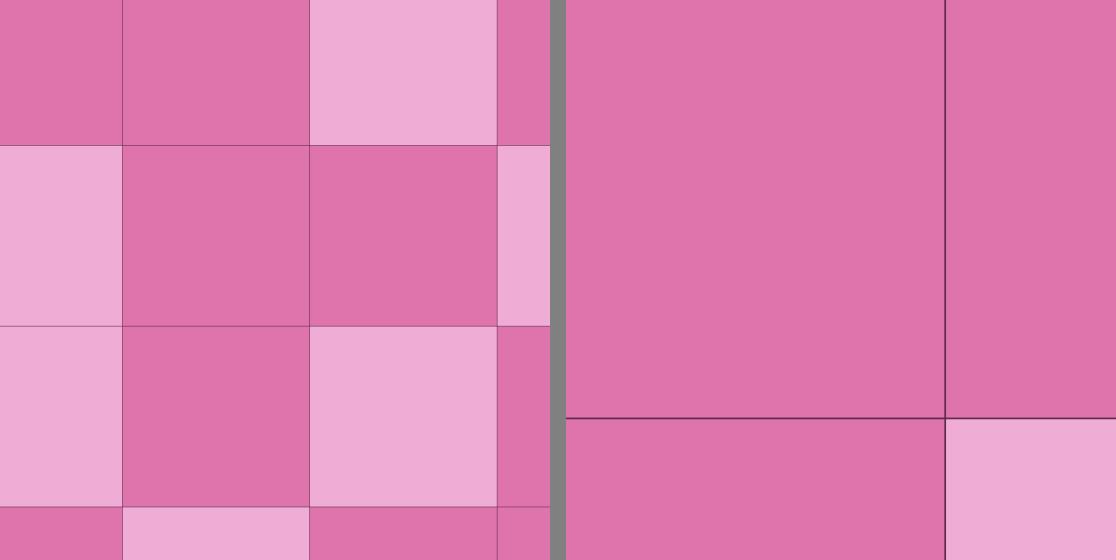
Left: the whole. Right: its middle third, enlarged.
Give the GLSL for this pattern, as a Shadertoy shader.

```glsl
// Lengths are fractions of the canvas height
const vec2 TILE_SIZE = vec2(0.3346, 0.3229);
const vec2 GRID_ORIGIN = vec2(0.2185, 0.0947);
const float LINE_WIDTH = 0.001;
const vec3 DEEP_PINK = vec3(0.875, 0.450, 0.675);
const vec3 PALE_PINK = vec3(0.937, 0.675, 0.835);
const vec3 LINE_COLOR = vec3(0.36, 0.16, 0.31);

// One bit per tile in a 4 by 4 block, set where the tile is pale
const int PALE_TILES = 0x4952;

vec3 tileColor(vec2 tile) {
    ivec2 id = ivec2(mod(tile, 4.0));
    bool pale = ((PALE_TILES >> (id.y * 4 + id.x)) & 1) == 1;
    return pale ? PALE_PINK : DEEP_PINK;
}

// Share of the pixel covered by a line centred at distance d
vec2 lineCoverage(vec2 d, float pixel) {
    vec2 low = max(d - 0.5 * pixel, vec2(-0.5 * LINE_WIDTH));
    vec2 high = min(d + 0.5 * pixel, vec2(0.5 * LINE_WIDTH));
    return clamp((high - low) / pixel, 0.0, 1.0);
}

void mainImage(out vec4 fragColor, in vec2 fragCoord) {
    float pixel = 1.0 / iResolution.y;
    vec2 grid = (fragCoord * pixel - GRID_ORIGIN) / TILE_SIZE;

    // Nearest grid crossing and the signed distance to its lines
    vec2 crossing = floor(grid + 0.5);
    vec2 dist = (grid - crossing) * TILE_SIZE;

    // Blend the four tiles around the crossing by pixel coverage
    vec2 side = clamp(dist / pixel + 0.5, 0.0, 1.0);
    vec3 lower = mix(tileColor(crossing), tileColor(crossing + vec2(1, 0)), side.x);
    vec3 upper = mix(tileColor(crossing + vec2(0, 1)), tileColor(crossing + 1.0), side.x);
    vec3 color = mix(lower, upper, side.y);

    // Hairlines between tiles
    vec2 cover = lineCoverage(dist, pixel);
    float line = 1.0 - (1.0 - cover.x) * (1.0 - cover.y);
    fragColor = vec4(mix(color, LINE_COLOR, line), 1.0);
}
```
